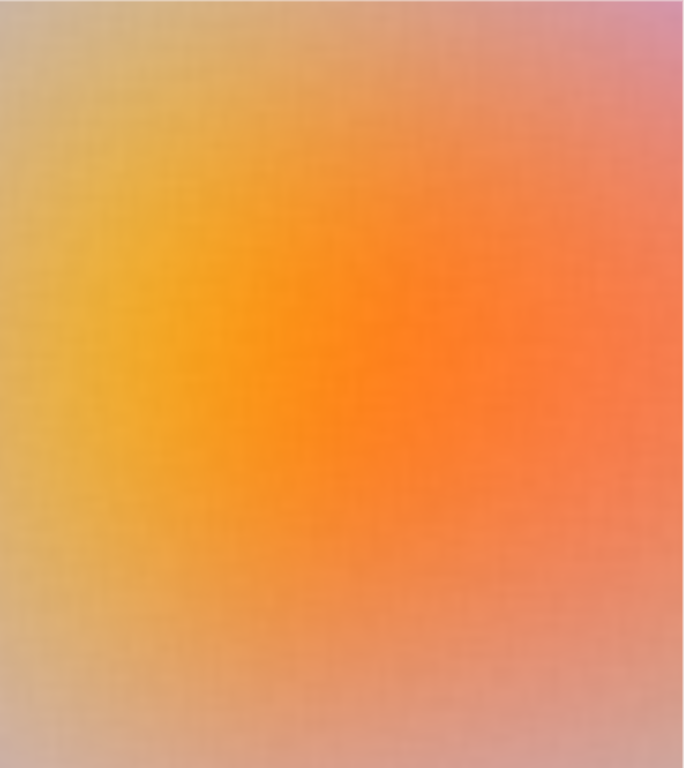
This background is drawn by a WebGL 1 fragment shader. Its source:

```glsl
precision highp float;
// Soft amber-to-coral glow fading into a pale lilac and grey haze.

uniform vec2 u_resolution;

// Glow colours, from upper left to lower right
const vec3 AMBER  = vec3(0.97, 0.68, 0.07);
const vec3 ORANGE = vec3(1.00, 0.50, 0.10);
const vec3 CORAL  = vec3(1.00, 0.46, 0.22);

// Haze colours at the corners
const vec3 HAZE_TOP_LEFT     = vec3(0.73, 0.72, 0.85);
const vec3 HAZE_TOP_RIGHT    = vec3(0.71, 0.66, 0.98);
const vec3 HAZE_BOTTOM_LEFT  = vec3(0.75, 0.70, 0.84);
const vec3 HAZE_BOTTOM_RIGHT = vec3(0.70, 0.75, 0.83);

// Glow shape: x is the left/bottom reach, y the right/top reach
const vec2 GLOW_CENTER = vec2(0.45, 0.535);
const vec2 REACH_X = vec2(0.63, 1.35);
const vec2 REACH_Y = vec2(0.575, 0.53);
const float GLOW_TILT = 0.26;
const float FALLOFF_POWER = 1.1;
const float HAZE_CURVE = 2.2;

// Faint blocky mottling
const float MOTTLE_CELLS = 64.0;
const float MOTTLE_STRENGTH = 0.010;

// Pale rim along the right and top edges
const vec3 RIM_COLOR = vec3(0.96, 0.93, 0.92);
const vec2 RIM_RANGE = vec2(0.0012, 0.0026);
const vec2 RIM_STRENGTH = vec2(0.8, 0.5);

float hash(vec2 cell) {
  return fract(sin(dot(cell, vec2(127.1, 311.7))) * 4375.85);
}

float valueNoise(vec2 p) {
  vec2 cell = floor(p);
  vec2 f = smoothstep(0.0, 1.0, fract(p));
  float low = mix(hash(cell), hash(cell + vec2(1.0, 0.0)), f.x);
  float high = mix(hash(cell + vec2(0.0, 1.0)), hash(cell + 1.0), f.x);
  return mix(low, high, f.y);
}

vec3 glowColor(vec2 uv) {
  float across = uv.x - GLOW_TILT * (uv.y - GLOW_CENTER.y);
  vec3 warm = mix(AMBER, ORANGE, smoothstep(0.06, 0.66, across));
  return mix(warm, CORAL, smoothstep(0.45, 1.0, across));
}

vec3 hazeColor(vec2 uv) {
  float across = pow(uv.x, HAZE_CURVE);
  vec3 top = mix(HAZE_TOP_LEFT, HAZE_TOP_RIGHT, across);
  vec3 bottom = mix(HAZE_BOTTOM_LEFT, HAZE_BOTTOM_RIGHT, across);
  return mix(bottom, top, smoothstep(0.0, 1.0, uv.y));
}

// Bell-shaped falloff with a different reach on each side
float hazeAmount(vec2 uv) {
  vec2 offset = uv - GLOW_CENTER;
  vec2 side = step(0.0, offset);
  vec2 reach = vec2(mix(REACH_X.x, REACH_X.y, side.x),
                    mix(REACH_Y.x, REACH_Y.y, side.y));
  vec2 q = offset / reach;
  return 1.0 - exp(-pow(dot(q, q), FALLOFF_POWER));
}

// Wide and tall streaks layered together
float mottle(vec2 p) {
  float wide = valueNoise(p * vec2(0.5, 1.6));
  float tall = valueNoise(p * vec2(1.6, 0.5) + 37.0);
  return wide + tall - 1.0;
}

void main() {
  vec2 uv = gl_FragCoord.xy / u_resolution;
  vec3 color = mix(glowColor(uv), hazeColor(uv), hazeAmount(uv));
  color += MOTTLE_STRENGTH * mottle(gl_FragCoord.xy / u_resolution.y * MOTTLE_CELLS);

  // Distance to the right and top edges
  vec2 edge = (u_resolution - gl_FragCoord.xy) / u_resolution.y;
  vec2 rim = RIM_STRENGTH * (1.0 - smoothstep(RIM_RANGE.x, RIM_RANGE.y, edge));
  color = mix(color, RIM_COLOR, max(rim.x, rim.y));

  gl_FragColor = vec4(color, 1.0);
}
```
